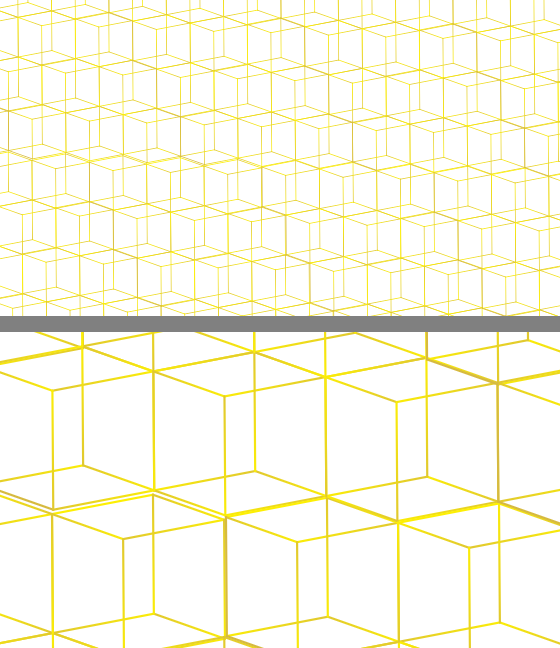
Top, the full canvas; bottom, a detail of the centre.
A WebGL 2 fragment shader for this pattern:

```glsl
#version 300 es
precision highp float;
// Thin yellow and gold wireframe cubes packed in a skewed lattice on white.

uniform vec2 u_resolution;
out vec4 fragColor;

const vec3 PAPER  = vec3(1.0);
const vec3 YELLOW = vec3(1.0, 0.95, 0.0);
const vec3 GOLD   = vec3(0.84, 0.73, 0.25);

// Lengths are fractions of the canvas height.
const float LINE_WIDTH = 0.0023;
const vec2 RIGHT = vec2(0.1065, 0.0204);
const vec2 BACK  = vec2(-0.0750, 0.0264);
const vec2 DOWN  = vec2(0.0009, -0.1255);
const vec2 AXES[3] = vec2[3](RIGHT, BACK, DOWN);

// Lattice of cubes; the origin is the top front corner of cube (0, 0).
const vec2 ORIGIN = vec2(0.4190, 1.0586);
const mat2 LATTICE = mat2(RIGHT - BACK, DOWN - BACK);

// Cubes are grouped in blocks of 3 columns by 4 rows.
const vec2 BLOCK = vec2(3.0, 4.0);

float hash(vec2 cell) {
    return fract(sin(dot(cell, vec2(12.71, 31.17))) * 437.58);
}

// Position along a segment from 0 to 1, and distance to it.
vec2 segment(vec2 p, vec2 start, vec2 dir) {
    vec2 q = p - start;
    float along = clamp(dot(q, dir) / dot(dir, dir), 0.0, 1.0);
    return vec2(along, length(q - dir * along));
}

float lineCoverage(float dist, float width, float pixel) {
    return clamp((0.5 * width - dist) / pixel + 0.5, 0.0, 1.0);
}

// Small misalignments inside a block and between blocks.
vec2 nudge(vec2 local, vec2 block) {
    vec2 slip = vec2(-0.0007, 0.0018) * step(2.5, local.x + local.y);
    float sunk = step(0.5, block.y) * step(block.x, -0.5);
    return slip + vec2(-0.0020, -0.0028) * sunk;
}

// 0 is yellow and 1 is gold.
float edgeTone(int axis, int n, float along, vec2 local, float seed) {
    bool leftSide = axis == 2 && n == 2;
    bool lowerLeft = axis == 1 && n == 1;
    bool backTop = axis == 0 && n == 1;
    if (local.x < 0.5 && (leftSide || lowerLeft)) return 1.0;
    bool slipLine = abs(local.x + local.y - 3.0) < 0.5;
    if ((leftSide && slipLine) || (backTop && local.y < 0.5)) return 0.05;
    float run = seed < 0.5 ? along : 1.0 - along;
    return mix(0.1, 0.75, run);
}

// Paints the twelve edges of one cube over the given colour.
vec3 drawCube(vec3 color, vec2 p, vec2 cell, float pixel) {
    float blockRow = floor(cell.y / BLOCK.y);
    float column = cell.x - blockRow;
    vec2 block = vec2(floor(column / BLOCK.x), blockRow);
    vec2 local = vec2(column, cell.y) - block * BLOCK;
    vec2 corner = ORIGIN + LATTICE * cell + nudge(local, block);
    float seed = hash(local);

    for (int axis = 0; axis < 3; axis++) {
        vec2 sideA = AXES[(axis + 1) % 3];
        vec2 sideB = AXES[(axis + 2) % 3];
        for (int n = 0; n < 4; n++) {
            vec2 start = corner + float(n & 1) * sideA + float(n >> 1) * sideB;
            vec2 hit = segment(p, start, AXES[axis]);
            float tone = edgeTone(axis, n, hit.x, local, fract(seed + 0.37 * float(axis)));
            vec3 ink = mix(YELLOW, GOLD, tone);
            color = mix(color, ink, lineCoverage(hit.y, LINE_WIDTH, pixel));
        }
    }
    return color;
}

void main() {
    float pixel = 1.0 / u_resolution.y;
    vec2 p = gl_FragCoord.xy * pixel;

    // Nearest cube by its centre, then its neighbours.
    vec2 toCentre = 0.5 * (RIGHT + BACK + DOWN);
    vec2 nearest = round(inverse(LATTICE) * (p - ORIGIN - toCentre));

    vec3 color = PAPER;
    for (int x = -1; x <= 1; x++) {
        for (int y = -1; y <= 1; y++) {
            color = drawCube(color, p, nearest + vec2(x, y), pixel);
        }
    }
    fragColor = vec4(color, 1.0);
}
```
